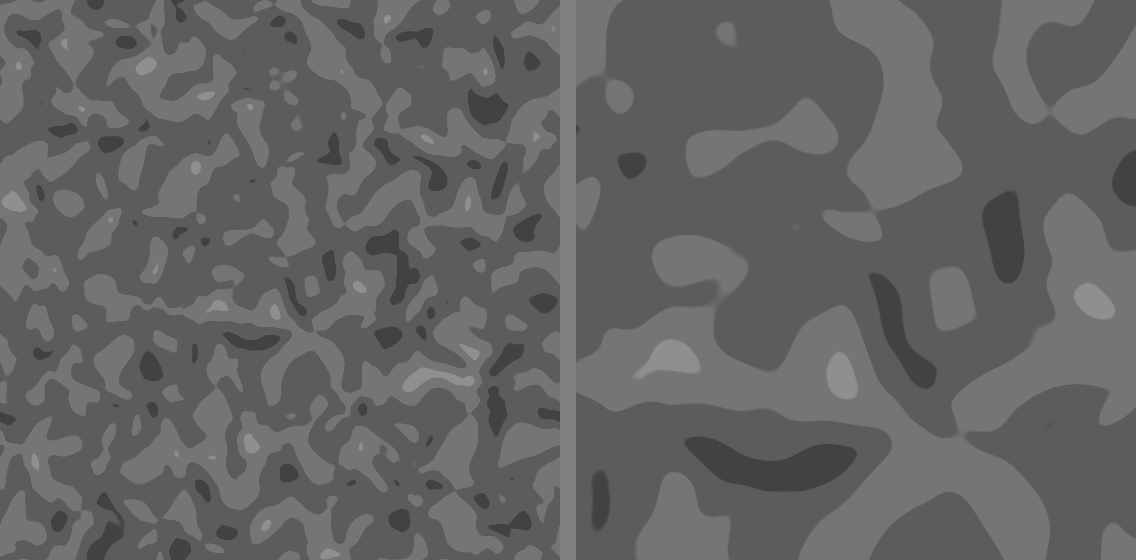
Left, the full canvas; right, a detail of the centre.
Reproduce this texture procedurally as a three.js fragment shader.

```glsl
// Draws a grey camouflage-like texture of irregular blobs in four flat tones.
// Wrapping gradient noise in three sizes is slightly warped, scaled to unit
// deviation and cut at thresholds that set the share of each tone.
varying vec2 vUv;

const float TAU = 6.2831853;
const float NOISE_GAIN = 4.64; // brings gradient noise to unit deviation

const vec3 DARK = vec3(0.26);
const vec3 BASE = vec3(0.36);
const vec3 LIGHT = vec3(0.46);
const vec3 BRIGHT = vec3(0.56);

// Tone limits in standard deviations, and half the width of a smoothed edge
const float DARK_LIMIT = -1.62;
const float LIGHT_LIMIT = 0.38;
const float BRIGHT_LIMIT = 2.25;
const float EDGE = 0.06;

float hash(vec2 cell, float seed) {
  vec3 p = fract(vec3(cell.xyx + seed) * vec3(0.1031, 0.1030, 0.0973));
  p += dot(p, p.yzx + 33.33);
  return fract((p.x + p.y) * p.z);
}

// Slope of a random unit gradient at one wrapped lattice corner
float corner(vec2 cell, vec2 offset, float period, float seed) {
  float angle = TAU * hash(mod(cell, period), seed);
  return dot(vec2(cos(angle), sin(angle)), offset);
}

// Gradient noise that repeats after a whole number of cells
float wrapNoise(vec2 uv, float period, float seed) {
  vec2 p = uv * period + fract(seed * vec2(0.37, 0.73));
  vec2 cell = floor(p);
  vec2 f = p - cell;
  vec2 fade = f * f * f * (f * (f * 6.0 - 15.0) + 10.0);
  vec2 right = vec2(1.0, 0.0);
  vec2 up = vec2(0.0, 1.0);
  float bottom = mix(corner(cell, f, period, seed),
                     corner(cell + right, f - right, period, seed), fade.x);
  float top = mix(corner(cell + up, f - up, period, seed),
                  corner(cell + 1.0, f - 1.0, period, seed), fade.x);
  return NOISE_GAIN * mix(bottom, top, fade.y);
}

// Bends the blobs so that they do not follow the lattice
vec2 warp(vec2 uv, float period, float amount) {
  return uv + amount * vec2(wrapNoise(uv, period, 11.3),
                            wrapNoise(uv, period, 47.9));
}

// Weighted sum of broad patches, blobs and small irregularities
float blobField(vec2 uv) {
  vec3 weights = normalize(vec3(0.35, 1.0, 0.4));
  vec3 layers = vec3(wrapNoise(uv, 6.0, 3.1),
                     wrapNoise(uv, 16.0, 19.7),
                     wrapNoise(uv, 29.0, 71.4));
  return dot(weights, layers);
}

float above(float value, float limit) {
  return smoothstep(limit - EDGE, limit + EDGE, value);
}

void main() {
  float field = blobField(warp(vUv, 9.0, 0.009));

  // Cut the smooth field into flat tones
  vec3 tone = mix(DARK, BASE, above(field, DARK_LIMIT));
  tone = mix(tone, LIGHT, above(field, LIGHT_LIMIT));
  tone = mix(tone, BRIGHT, above(field, BRIGHT_LIMIT));
  gl_FragColor = vec4(tone, 1.0);
}
```
